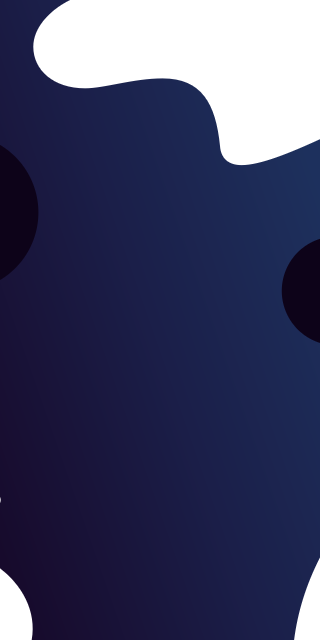
Write a Shadertoy shader that draws this background.

```glsl
const vec3 PLUM = vec3(0.090, 0.040, 0.172);
const vec3 INDIGO = vec3(0.105, 0.120, 0.285);
const vec3 NAVY = vec3(0.115, 0.190, 0.365);
const vec3 INK = vec3(0.050, 0.010, 0.098);
const vec3 WHITE = vec3(1.0);
const int CURVE_STEPS = 16;

// Outline state: x = squared distance, y = sign (negative inside)
const vec2 EMPTY_OUTLINE = vec2(1e3, 1.0);

vec2 addLine(vec2 outline, vec2 p, vec2 a, vec2 b) {
    vec2 edge = b - a;
    vec2 w = p - a;
    vec2 gap = w - edge * clamp(dot(w, edge) / dot(edge, edge), 0.0, 1.0);
    bool above = p.y >= a.y;
    bool below = p.y < b.y;
    bool left = edge.x * w.y > edge.y * w.x;
    bool crosses = (above && below && left) || (!above && !below && !left);
    return vec2(min(outline.x, dot(gap, gap)), crosses ? -outline.y : outline.y);
}

vec2 cubicPoint(vec2 a, vec2 b, vec2 c, vec2 d, float t) {
    float s = 1.0 - t;
    return s * s * s * a + 3.0 * s * t * (s * b + t * c) + t * t * t * d;
}

vec2 addCurve(vec2 outline, vec2 p, vec2 a, vec2 b, vec2 c, vec2 d) {
    vec2 start = a;
    for (int i = 1; i <= CURVE_STEPS; i++) {
        vec2 end = cubicPoint(a, b, c, d, float(i) / float(CURVE_STEPS));
        outline = addLine(outline, p, start, end);
        start = end;
    }
    return outline;
}

float signedDistance(vec2 outline) {
    return outline.y * sqrt(outline.x);
}

float circle(vec2 p, vec2 center, float radius) {
    return length(p - center) - radius;
}

float topBlob(vec2 p) {
    vec2 shoulder = vec2(0.219, 2.0);
    vec2 nose = vec2(0.104, 1.854);
    vec2 chin = vec2(0.266, 1.724);
    vec2 crest = vec2(0.508, 1.755);
    vec2 drop = vec2(0.6875, 1.544);
    vec2 tip = vec2(0.755, 1.484);
    vec2 tail = vec2(1.0, 1.565);
    vec2 o = EMPTY_OUTLINE;
    o = addCurve(o, p, shoulder, vec2(0.156, 1.969), vec2(0.104, 1.914), nose);
    o = addCurve(o, p, nose, vec2(0.104, 1.781), vec2(0.167, 1.724), chin);
    o = addCurve(o, p, chin, vec2(0.326, 1.724), vec2(0.417, 1.755), crest);
    o = addCurve(o, p, crest, vec2(0.630, 1.755), vec2(0.674, 1.677), drop);
    o = addCurve(o, p, drop, vec2(0.690, 1.505), vec2(0.714, 1.484), tip);
    o = addCurve(o, p, tip, vec2(0.8125, 1.484), vec2(0.904, 1.521), tail);
    // Close the outline beyond the canvas
    o = addLine(o, p, tail, vec2(1.2, 1.657));
    o = addLine(o, p, vec2(1.2, 1.657), vec2(1.2, 2.1));
    o = addLine(o, p, vec2(1.2, 2.1), vec2(0.4, 2.1));
    o = addLine(o, p, vec2(0.4, 2.1), shoulder);
    return signedDistance(o);
}

// Curve from a to d, closed through a low, an outer and a high corner
float cornerBlob(vec2 p, vec2 a, vec2 b, vec2 c, vec2 d, vec2 low, vec2 outer, vec2 high) {
    vec2 o = addCurve(EMPTY_OUTLINE, p, a, b, c, d);
    o = addLine(o, p, d, low);
    o = addLine(o, p, low, outer);
    o = addLine(o, p, outer, high);
    o = addLine(o, p, high, a);
    return signedDistance(o);
}

vec3 backdrop(vec2 p) {
    float t = p.x + 0.35 * p.y;
    vec3 color = mix(PLUM, INDIGO, clamp((t - 0.1) / 0.72, 0.0, 1.0));
    return mix(color, NAVY, clamp((t - 0.82) / 0.68, 0.0, 1.0));
}

vec3 paint(vec3 base, vec3 color, float dist, float pixel) {
    return mix(base, color, clamp(0.5 - dist / pixel, 0.0, 1.0));
}

void mainImage(out vec4 fragColor, in vec2 fragCoord) {
    // The canvas spans one unit across and two units up
    vec2 p = fragCoord / iResolution.xy * vec2(1.0, 2.0);
    float pixel = 1.0 / iResolution.x;
    vec3 color = backdrop(p);

    // Dark discs cut by the sides
    float discs = min(circle(p, vec2(-0.126, 1.336), 0.246),
                      circle(p, vec2(1.051, 1.091), 0.1705));
    color = paint(color, INK, discs, pixel);

    // White shapes
    float leftCorner = cornerBlob(p, vec2(0.0, 0.224), vec2(0.068, 0.172),
        vec2(0.115, 0.091), vec2(0.099, 0.0),
        vec2(0.08, -0.1), vec2(-0.1, -0.1), vec2(-0.1, 0.3));
    float rightCorner = cornerBlob(p, vec2(1.0, 0.258), vec2(0.956, 0.172),
        vec2(0.930, 0.086), vec2(0.919, 0.0),
        vec2(0.91, -0.1), vec2(1.1, -0.1), vec2(1.1, 0.45));
    float sliver = circle(p, vec2(-0.0195, 0.4375), 0.0216);
    float whites = min(min(topBlob(p), sliver), min(leftCorner, rightCorner));
    color = paint(color, WHITE, whites, pixel);

    fragColor = vec4(color, 1.0);
}
```
